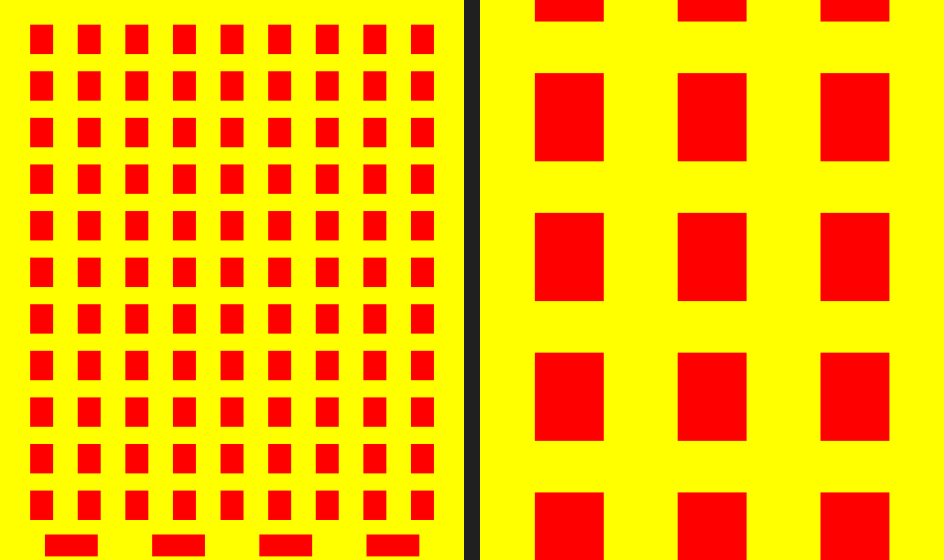
Left, the full canvas; right, a detail of the centre.
Write a WebGL 1 fragment shader that draws this pattern.

```glsl
precision highp float;

// A flat yellow sheet with a 9 by 11 grid of upright red panes, above a
// single row of four wide red blocks. Each grid finds its nearest cell by
// rounding, then measures the area of the pixel covered by that rectangle.

uniform vec2 u_resolution;

const vec3 YELLOW = vec3(1.0, 1.0, 0.0);
const vec3 RED = vec3(1.0, 0.0, 0.0);

// Lengths are fractions of the canvas; FIRST is the lower-left centre.
const vec2 PANE_COUNT = vec2(9.0, 11.0);
const vec2 PANE_FIRST = vec2(0.0897, 0.0977);
const vec2 PANE_PITCH = vec2(0.1026, 0.0832);
const vec2 PANE_SIZE = vec2(0.0495, 0.0525);

const vec2 BLOCK_COUNT = vec2(4.0, 1.0);
const vec2 BLOCK_FIRST = vec2(0.1538, 0.0260);
const vec2 BLOCK_PITCH = vec2(0.2310, 1.0);
const vec2 BLOCK_SIZE = vec2(0.1138, 0.0391);

// Share of the pixel covered by an axis-aligned rectangle.
float boxCoverage(vec2 offset, vec2 size) {
  vec2 inside = (0.5 * size - abs(offset)) * u_resolution;
  vec2 cover = clamp(inside + 0.5, 0.0, 1.0);
  return cover.x * cover.y;
}

// Rectangles repeated count times along each axis.
float gridCoverage(vec2 uv, vec2 first, vec2 pitch, vec2 size, vec2 count) {
  vec2 cell = floor((uv - first) / pitch + 0.5);
  cell = clamp(cell, vec2(0.0), count - 1.0);
  return boxCoverage(uv - first - cell * pitch, size);
}

void main() {
  vec2 uv = gl_FragCoord.xy / u_resolution;
  float panes = gridCoverage(uv, PANE_FIRST, PANE_PITCH, PANE_SIZE, PANE_COUNT);
  float blocks = gridCoverage(uv, BLOCK_FIRST, BLOCK_PITCH, BLOCK_SIZE, BLOCK_COUNT);
  gl_FragColor = vec4(mix(YELLOW, RED, max(panes, blocks)), 1.0);
}
```
